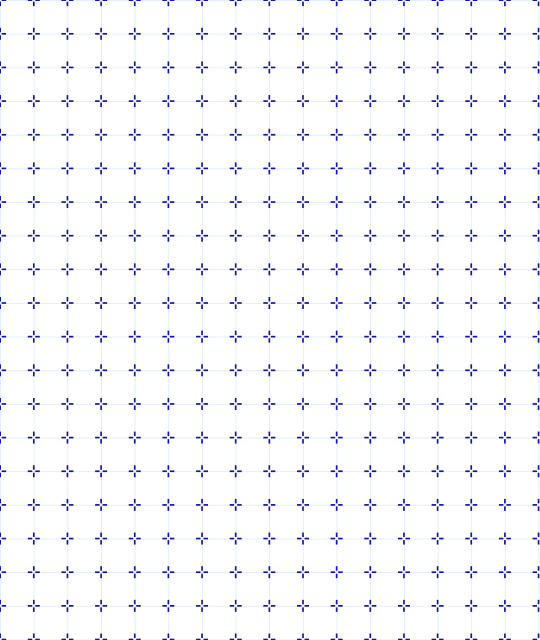
Reproduce this pattern procedurally as a Shadertoy shader.

```glsl
// Fine pale-blue grid on white with a split navy cross at every intersection.
// Lengths are in grid cells, except PITCH.
#define PITCH 0.05258             // cell size as a fraction of canvas height
#define ORIGIN vec2(0.004, 0.004) // first crossing, from the top left
#define ARM_END 0.178             // centre to tip of an arm
#define ARM_GAP 0.045             // centre to start of an arm
#define ARM_HALF 0.025            // half the arm thickness
#define LINE_HALF 0.0135          // half the grid line thickness
#define LINE_SHIFT 0.011          // grid line offset right and down
#define PAPER vec3(1.0)
#define LINE_COLOR vec3(0.88, 0.93, 0.995)
#define CROSS_COLOR vec3(0.07, 0.08, 0.64)

// Share of a pixel centred at x that lies between lo and hi
float coverage(float x, float lo, float hi, float pixel) {
    float overlap = min(x + 0.5 * pixel, hi) - max(x - 0.5 * pixel, lo);
    return clamp(overlap / pixel, 0.0, 1.0);
}

// Signed offset to the nearest grid crossing
vec2 nearestCrossing(vec2 p) {
    return fract(p + 0.5) - 0.5;
}

// Pair of opposite arms along the x axis, open in the middle
float armPair(vec2 d, float pixel) {
    float along = coverage(abs(d.x), ARM_GAP, ARM_END, pixel);
    return along * coverage(d.y, -ARM_HALF, ARM_HALF, pixel);
}

void mainImage(out vec4 fragColor, in vec2 fragCoord) {
    // Cell coordinates, measured down from the top left
    float pixel = 1.0 / (iResolution.y * PITCH);
    vec2 p = vec2(fragCoord.x, iResolution.y - fragCoord.y) * pixel - ORIGIN;

    // Grid lines
    vec2 g = nearestCrossing(p - LINE_SHIFT);
    float grid = max(coverage(g.x, -LINE_HALF, LINE_HALF, pixel),
                     coverage(g.y, -LINE_HALF, LINE_HALF, pixel));

    // Split crosses
    vec2 d = nearestCrossing(p);
    float cross4 = max(armPair(d, pixel), armPair(d.yx, pixel));

    vec3 color = mix(PAPER, LINE_COLOR, grid);
    color = mix(color, CROSS_COLOR, cross4);
    fragColor = vec4(color, 1.0);
}
```
